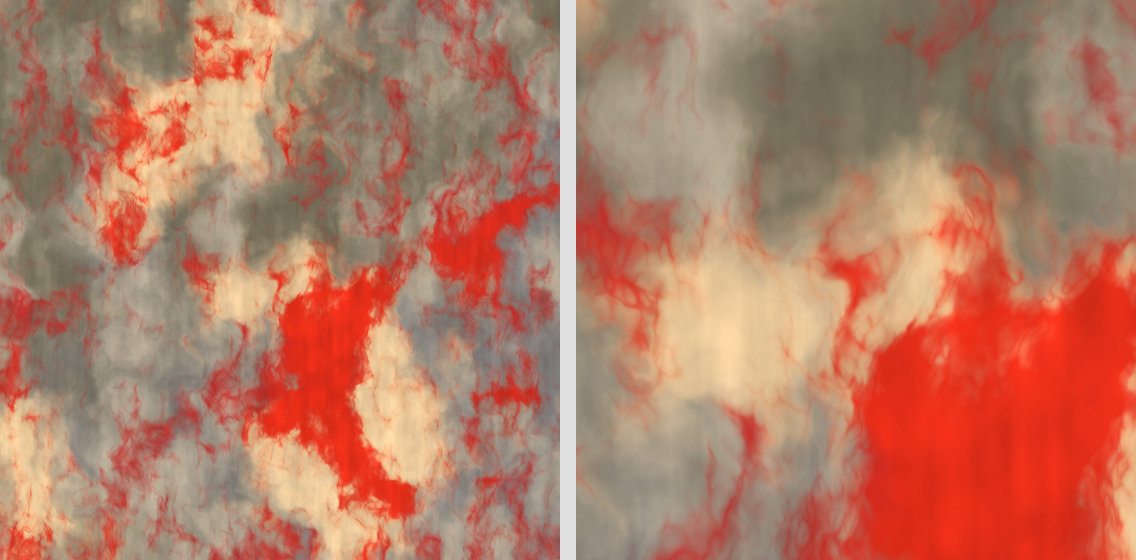
Left, the full canvas; right, a detail of the centre.
Reproduce this texture procedurally as a three.js fragment shader.

```glsl
// Weathered paint: grey-olive wash with cream glows and ragged red veins.
varying vec2 vUv;

#define OLIVE vec3(0.45, 0.42, 0.34)
#define SLATE vec3(0.49, 0.48, 0.48)
#define PALE vec3(0.72, 0.67, 0.59)
#define CREAM vec3(0.95, 0.81, 0.62)
#define ORANGE vec3(0.91, 0.46, 0.25)
#define SCARLET vec3(0.90, 0.15, 0.07)
#define CRIMSON vec3(0.73, 0.15, 0.14)
#define WARP 0.13
#define VEIN_SCALE vec2(30.0, 18.0)
#define VEIN_WEIGHT 0.80
#define STREAK 0.09
#define GRAIN 0.09

float hash(vec2 p) {
  return fract(sin(dot(p, vec2(127.1, 311.7))) * 43758.5453);
}

float noise(vec2 p) {
  vec2 i = floor(p);
  vec2 f = fract(p);
  f = f * f * (3.0 - 2.0 * f);
  float low = mix(hash(i), hash(i + vec2(1.0, 0.0)), f.x);
  float high = mix(hash(i + vec2(0.0, 1.0)), hash(i + 1.0), f.x);
  return mix(low, high, f.y);
}

const mat2 TURN = mat2(0.96, 0.28, -0.28, 0.96);

float fbm(vec2 p) {
  float sum = 0.0;
  float amp = 0.5;
  for (int i = 0; i < 5; i++) {
    sum += amp * noise(p);
    p = TURN * p * 2.03 + 17.3;
    amp *= 0.5;
  }
  return sum / 0.97;
}

// Thin bright ridges along the mid level of each noise octave
float veins(vec2 p) {
  float sum = 0.0;
  float amp = 0.45;
  for (int i = 0; i < 4; i++) {
    float ridge = 1.0 - abs(2.0 * noise(p) - 1.0);
    sum += amp * ridge * ridge;
    p = TURN * p * 1.9 + 9.1;
    amp *= 0.65;
  }
  return sum;
}

// Soft brush mark from a to b
float mark(vec2 p, vec2 a, vec2 b, float radius) {
  vec2 ab = b - a;
  float t = clamp(dot(p - a, ab) / dot(ab, ab), 0.0, 1.0);
  vec2 d = (p - a - ab * t) / radius;
  return exp(-dot(d, d));
}

float creamMass(vec2 p) {
  float m = mark(p, vec2(0.46, 0.90), vec2(0.37, 0.78), 0.13);
  m += mark(p, vec2(0.30, 0.78), vec2(0.22, 0.63), 0.08);
  m += mark(p, vec2(0.41, 0.49), vec2(0.61, 0.46), 0.08);
  m += mark(p, vec2(0.70, 0.33), vec2(0.67, 0.14), 0.10);
  m += mark(p, vec2(0.53, 0.20), vec2(0.60, 0.03), 0.09);
  m += mark(p, vec2(0.00, 0.24), vec2(0.05, 0.02), 0.09);
  return min(m, 1.1);
}

float redMass(vec2 p) {
  float m = mark(p, vec2(0.60, 0.43), vec2(0.55, 0.30), 0.080);
  m += 0.8 * mark(p, vec2(0.58, 0.26), vec2(0.69, 0.11), 0.040);
  m += mark(p, vec2(0.82, 0.55), vec2(0.85, 0.53), 0.050);
  m += 0.8 * mark(p, vec2(0.87, 0.59), vec2(1.00, 0.64), 0.032);
  m += 0.5 * mark(p, vec2(0.67, 0.47), vec2(0.73, 0.51), 0.050);
  m += 0.9 * mark(p, vec2(0.88, 0.31), vec2(0.92, 0.32), 0.035);
  m += 0.5 * mark(p, vec2(0.89, 0.24), vec2(0.86, 0.10), 0.028);
  return min(m, 1.0);
}

void main() {
  vec2 p = vUv;
  vec2 sway = vec2(fbm(p * 12.0 + 3.7), fbm(p * 12.0 + 41.2)) - 0.5;
  vec2 q = p + WARP * sway;

  // Grey wash, cooler toward the lower right
  float cool = smoothstep(0.30, 0.85, fbm(p * 5.0 + 5.0) + 0.35 * (p.x - p.y));
  float tone = fbm(q * vec2(12.0, 8.0) + 23.0) - 0.14 * (p.y - 0.5);
  vec3 color = mix(mix(OLIVE, SLATE, cool), PALE, smoothstep(0.22, 0.82, tone));

  // Cream glows with soft broken edges
  float patchy = fbm(q * vec2(17.0, 11.0) + 61.0) - 0.5;
  float glow = smoothstep(0.12, 1.10, creamMass(q) + 1.4 * patchy);
  color = mix(color, CREAM, 0.95 * glow);

  // Red veins gather in patches, around the glows and in the solid masses
  float mass = redMass(q);
  float clump = smoothstep(0.40, 0.70, fbm(q * vec2(17.0, 9.0) + 87.0));
  float rim = 4.0 * glow * (1.0 - glow);
  float speckle = fbm(p * vec2(42.0, 26.0) + 71.0) - 0.5;
  float density = 0.85 * mass + 0.48 * clump + 0.16 * rim + 0.10 * glow + 0.5 * speckle;
  float strands = veins((p + 0.3 * WARP * sway) * VEIN_SCALE);
  float red = smoothstep(0.42, 1.42, density + VEIN_WEIGHT * strands);
  float warmth = clamp(1.2 * glow + 0.8 * mass, 0.0, 1.0);
  vec3 stain = mix(CRIMSON, mix(ORANGE, SCARLET, smoothstep(0.25, 0.75, red)), warmth);
  color = mix(color, stain, 0.95 * red);

  // Vertical streaks and fine mottling
  float streak = fbm(p * vec2(70.0, 7.0) + 13.0) - 0.5;
  float grain = fbm(p * vec2(50.0, 34.0) + 31.0) - 0.5;
  color *= 1.0 + 2.0 * (STREAK * streak + GRAIN * grain);

  gl_FragColor = vec4(clamp(color, 0.0, 1.0), 1.0);
}
```
